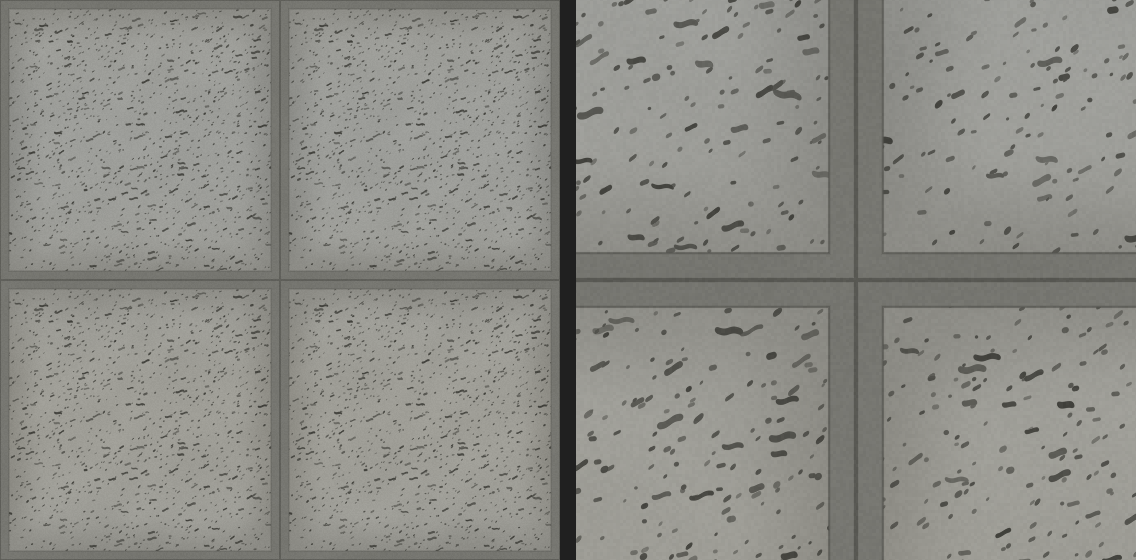
Left: the whole. Right: its middle third, enlarged.
Give the GLSL for this texture, as a WebGL 1 fragment shader.

```glsl
precision highp float;
// Two by two grey mineral ceiling panels, each held in a darker flat frame.
// Wrapped cellular noise scatters short tilted pits and pinholes over a panel;
// layered sines of whole frequency add soft stains that tile with the canvas.
uniform vec2 u_resolution;

const float TAU = 6.2831853;
const float TILES = 2.0;
const float FRAME = 0.032;
const vec3 PANEL = vec3(0.618, 0.618, 0.596);
const vec3 PANEL_EDGE = vec3(0.545, 0.543, 0.520);
const vec3 RAIL = vec3(0.462, 0.462, 0.440);
const vec3 GROOVE = vec3(0.325, 0.325, 0.305);
const vec3 PIT = vec3(0.225, 0.225, 0.205);

float hash(vec2 p) {
  vec3 q = fract(vec3(p.xyx) * 0.1031);
  q += dot(q, q.yzx + 33.33);
  return fract((q.x + q.y) * q.z);
}

// Coverage of a line of given half width at signed distance d
float stroke(float d, float halfWidth, float blur) {
  return 1.0 - smoothstep(halfWidth - blur, halfWidth + blur, abs(d));
}

// Distance to a tilted, slightly bent horizontal capsule
float capsule(vec2 p, float halfLength, float tilt, float bend) {
  p.y -= p.x * tilt + bend * sin(p.x * 260.0);
  p.x -= clamp(p.x, -halfLength, halfLength);
  return length(p);
}

// One wrapped layer of scattered pits, at most one per cell
float pits(vec2 p, vec2 count, float density, float longest, float radius, float blur) {
  float cover = 0.0;
  vec2 base = floor(p * count);
  for (int j = -1; j <= 1; j++) {
    for (int i = -1; i <= 1; i++) {
      vec2 cell = base + vec2(float(i), float(j));
      vec2 id = mod(cell, count) + count;
      vec2 jitter = vec2(hash(id + 17.3), hash(id + 71.9));
      float size = hash(id + 133.1);
      float depth = mix(0.5, 1.0, hash(id + 211.7));
      vec2 q = p - (cell + jitter) / count;
      float tilt = mix(-0.2, 0.5, hash(id + 307.5));
      float d = capsule(q, longest * size * size, tilt, radius * 0.35);
      float r = radius * mix(0.7, 1.2, hash(id + 401.3));
      float present = step(hash(id + 503.9), density);
      cover = max(cover, present * depth * (1.0 - smoothstep(r - blur, r + blur, d)));
    }
  }
  return cover;
}

// Broad stains, periodic over the canvas
float stains(vec2 uv) {
  vec2 a = uv * TAU;
  float s = sin(3.0 * a.x + 2.0 * sin(2.0 * a.y)) * sin(4.0 * a.y + sin(3.0 * a.x));
  s += 0.6 * sin(7.0 * a.x - 5.0 * a.y + 1.5 * sin(4.0 * a.x));
  return s + 0.4 * sin(11.0 * a.y + 2.0 * sin(5.0 * a.x));
}

void main() {
  vec2 uv = gl_FragCoord.xy / u_resolution;
  vec2 p = fract(uv * TILES);
  float pixel = TILES / min(u_resolution.x, u_resolution.y);
  float blur = 0.65 * pixel;

  // Distance inward from the nearest tile side
  vec2 side = min(p, 1.0 - p);
  float edge = min(side.x, side.y);
  float inside = smoothstep(FRAME - blur, FRAME + blur, edge);

  // Panel with dimmed borders, a cooler upper row and faint stains
  vec2 glow = smoothstep(vec2(FRAME - 0.03), vec2(0.17), side);
  vec3 panel = mix(PANEL_EDGE, PANEL, glow.x * glow.y);
  panel += vec3(0.004, 0.0, -0.006) * sin(TAU * uv.y);
  panel += 0.006 * stains(uv);

  // Elongated pits and fine pinholes
  float holes = pits(p, vec2(20.0, 36.0), 0.55, 0.013, 0.0036, blur);
  holes = max(holes, 0.85 * pits(p, vec2(46.0, 48.0), 0.48, 0.003, 0.0026, blur));
  panel = mix(panel, PIT, 0.92 * holes);

  // Frame rails, the joint between tiles and the thin line around the panel
  vec3 rail = RAIL + 0.004 * stains(uv.yx);
  vec3 color = mix(rail, panel, inside);
  color = mix(color, GROOVE, 0.65 * stroke(edge - FRAME, 0.0014, blur));
  color = mix(color, GROOVE, 0.85 * stroke(edge, 0.0026, blur));

  // Fine grain
  color += 0.022 * (hash(floor(uv * 512.0)) - 0.5);
  gl_FragColor = vec4(color, 1.0);
}
```
